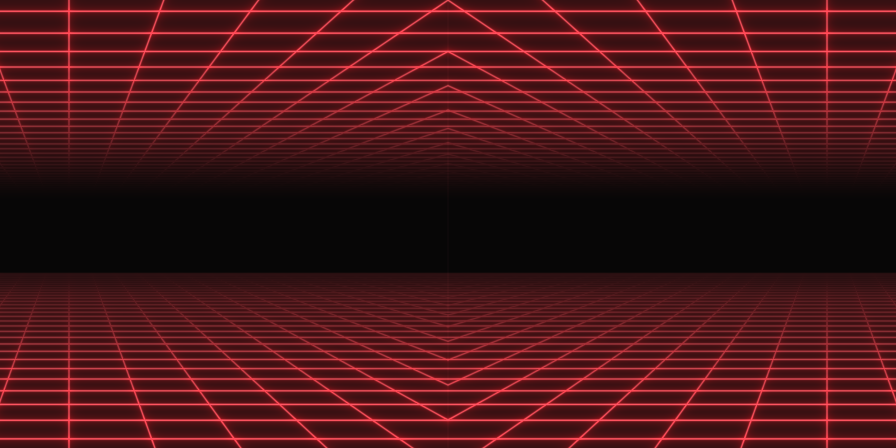
A Shadertoy shader for this background:

```glsl
// Glowing red perspective grids on a floor and a ceiling, mirrored about a dark central band.
#define VANISH_OFFSET 0.846   // vanishing points, measured from the centre line
#define FLOOR_HORIZON 0.531
#define CEIL_HORIZON 0.427
#define FLOOR_EDGE 0.391
#define CEIL_EDGE 0.560
#define LINE_WIDTH 0.0021
#define GLOW_WIDTH 0.0085
#define VOID_COLOR vec3(0.026, 0.024, 0.025)
#define PANEL_COLOR vec3(0.195, 0.062, 0.068)
#define GLOW_COLOR vec3(0.36, 0.015, 0.035)
#define CORE_COLOR vec3(0.62, 0.27, 0.30)

// Distance from a coordinate to its nearest whole number
float gridDistance(float coord) {
    return abs(fract(coord + 0.5) - 0.5);
}

// Soft line core that keeps its energy when thinner than a pixel,
// and settles to its mean where lines crowd together
float lineCore(float dist, float spacing, float pixel) {
    float width = max(LINE_WIDTH, 0.6 * pixel);
    float energy = LINE_WIDTH / width;
    float core = energy * exp(-dist * dist / (width * width));
    float mean = min(1.0, 1.77 * LINE_WIDTH / spacing);
    return mix(mean, core, smoothstep(1.0, 2.4, spacing / pixel));
}

// One plane: h is height from its horizon, nearness runs from 0 (far) to 1
vec3 gridPlane(float dx, float h, float columns, float rows, float phase,
               float nearness, float pixel) {
    h = max(h, 0.05);
    // Convert grid spacing to screen distance through the gradient
    float columnGap = h / (columns * sqrt(1.0 + dx * dx / (h * h)));
    float rowGap = h * h / rows;
    float columnDist = gridDistance(columns * dx / h) * columnGap;
    float rowDist = gridDistance(rows / h - phase) * rowGap;

    float columnCore = lineCore(columnDist, columnGap, pixel);
    float rowCore = lineCore(rowDist, rowGap, pixel);
    float core = max(rowCore, 0.85 * columnCore);

    float columnGlow = exp(-columnDist / GLOW_WIDTH);
    float rowGlow = exp(-rowDist / GLOW_WIDTH);
    float glow = 0.65 * rowGlow + 0.50 * columnGlow + 0.30 * rowGlow * columnGlow;

    float coreLight = mix(0.12, 1.0, smoothstep(0.0, 0.85, nearness));
    float glowLight = mix(0.06, 1.0, smoothstep(0.0, 0.95, nearness));
    return PANEL_COLOR + GLOW_COLOR * glow * glowLight + CORE_COLOR * core * coreLight;
}

void mainImage(out vec4 fragColor, in vec2 fragCoord) {
    float pixel = 1.0 / iResolution.y;
    vec2 p = fragCoord * pixel;
    float side = abs(p.x - 0.5 * iResolution.x * pixel);
    float dx = VANISH_OFFSET - side;

    // Floor with a crisp far edge, ceiling dissolving into the dark
    float floorNear = clamp((FLOOR_EDGE - p.y) / FLOOR_EDGE, 0.0, 1.0);
    float ceilNear = clamp((p.y - CEIL_EDGE) / (1.0 - CEIL_EDGE), 0.0, 1.0);
    vec3 ground = gridPlane(dx, FLOOR_HORIZON - p.y, 2.769, 5.76, 0.28, floorNear, pixel);
    vec3 ceiling = gridPlane(dx, p.y - CEIL_HORIZON, 2.708, 5.589, 0.20, ceilNear, pixel);

    float floorMask = smoothstep(FLOOR_EDGE + pixel, FLOOR_EDGE - pixel, p.y);
    floorMask *= mix(0.55, 1.0, smoothstep(0.0, 0.16, floorNear));
    float ceilMask = smoothstep(CEIL_EDGE - 0.01, CEIL_EDGE + 0.17, p.y);
    ceilMask = pow(ceilMask, 0.75);

    vec3 color = mix(VOID_COLOR, ground, floorMask);
    color = mix(color, ceiling, ceilMask);

    // Faint seam where the mirrored halves meet
    float seam = smoothstep(1.2 * pixel, 0.0, side);
    color += vec3(0.035, 0.012, 0.014) * seam;

    fragColor = vec4(clamp(color, 0.0, 1.0), 1.0);
}
```
